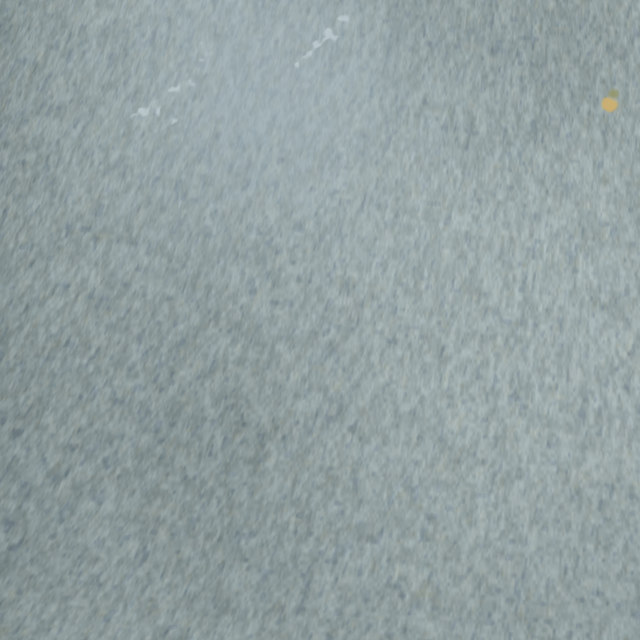
Write a three.js fragment shader that draws this texture.

```glsl
// Soft grey-green mottled surface: broad light and shade, covered in fine
// slanted fibre-like grain made of stretched value noise, with bluish flecks,
// a few broken white scuffs and one small amber spot.

varying vec2 vUv;

const vec3 BASE = vec3(0.575, 0.628, 0.630);
const vec3 FLECK_LOSS = vec3(0.055, 0.048, 0.030);
const vec3 WARM_SHIFT = vec3(0.014, 0.005, -0.012);
const vec3 SCUFF = vec3(0.76, 0.81, 0.83);
const vec3 AMBER = vec3(0.80, 0.69, 0.44);
const vec3 OLIVE = vec3(0.58, 0.58, 0.38);

float hash(vec2 p) {
  vec3 q = fract(p.xyx * 0.1031);
  q += dot(q, q.yzx + 33.33);
  return fract((q.x + q.y) * q.z);
}

float noise(vec2 p) {
  vec2 cell = floor(p);
  vec2 f = fract(p);
  f = f * f * (3.0 - 2.0 * f);
  float low = mix(hash(cell), hash(cell + vec2(1.0, 0.0)), f.x);
  float high = mix(hash(cell + vec2(0.0, 1.0)), hash(cell + 1.0), f.x);
  return mix(low, high, f.y);
}

float glow(vec2 p, vec2 center, float radius) {
  vec2 d = (p - center) / radius;
  return exp(-dot(d, d));
}

float segmentDistance(vec2 p, vec2 a, vec2 b) {
  vec2 along = b - a;
  float t = clamp(dot(p - a, along) / dot(along, along), 0.0, 1.0);
  return length(p - a - along * t);
}

// Fibres lean strongly at the left and stand nearly upright at the right.
vec2 fibreSpace(vec2 p) {
  return vec2(p.x - p.y * (0.62 - 0.5 * p.x), p.y + 0.12 * p.x);
}

// Signed grain: three octaves, the middle one strongest, each sheared further.
float fibreGrain(vec2 p) {
  float sum = 0.0;
  float weight = 0.030;
  vec2 scale = vec2(58.0, 34.0);
  for (int i = 0; i < 3; i++) {
    float octave = float(i);
    vec2 q = vec2(p.x + 0.08 * octave * p.y, p.y);
    sum += weight * (noise(q * scale + 19.7 * octave) - 0.5);
    weight = i == 0 ? 0.092 : 0.066;
    scale *= 2.1;
  }
  return sum;
}

// Large soft areas of light and shade.
float broadShade(vec2 p) {
  float shade = 0.046 * glow(p, vec2(0.42, 0.88), 0.28);
  shade += 0.042 * glow(p, vec2(0.82, 0.55), 0.40);
  shade -= 0.046 * glow(p, vec2(0.26, 0.30), 0.28);
  shade -= 0.030 * glow(p, vec2(0.82, 1.00), 0.20);
  shade -= 0.052 * exp(-p.x / 0.08);
  shade -= 0.016 * smoothstep(0.25, 0.0, p.y);
  return shade + 0.016 * (noise(p * 6.0 + 4.0) - 0.5);
}

// A worn stroke broken into chips.
float scuff(vec2 p, vec2 a, vec2 b, float width) {
  float ragged = noise(p * 105.0 + 7.0);
  float d = segmentDistance(p, a, b) + (ragged - 0.5) * width * 1.6;
  float chips = smoothstep(0.35, 0.65, noise(p * 80.0 + 31.0));
  return smoothstep(width, width * 0.25, d) * (0.2 + 0.8 * chips);
}

float scuffs(vec2 p) {
  float marks = scuff(p, vec2(0.218, 0.815), vec2(0.297, 0.875), 0.008);
  marks = max(marks, scuff(p, vec2(0.220, 0.815), vec2(0.236, 0.826), 0.014));
  marks = max(marks, scuff(p, vec2(0.245, 0.800), vec2(0.275, 0.812), 0.008));
  marks = max(marks, scuff(p, vec2(0.463, 0.900), vec2(0.518, 0.948), 0.007));
  marks = max(marks, scuff(p, vec2(0.512, 0.946), vec2(0.532, 0.962), 0.013));
  marks = max(marks, scuff(p, vec2(0.318, 0.918), vec2(0.325, 0.930), 0.010));
  return max(marks, scuff(p, vec2(0.471, 0.862), vec2(0.477, 0.866), 0.007));
}

void main() {
  vec2 fibre = fibreSpace(vUv);
  float haze = glow(vUv, vec2(0.42, 0.86), 0.24);
  float contrast = 1.0 - 0.5 * haze;

  // Shade and grain
  vec3 color = BASE + broadShade(vUv) + fibreGrain(fibre) * contrast;
  color += vec3(-0.006, 0.0, 0.014) * haze;

  // Bluish flecks and faint warm stains
  float flecks = smoothstep(0.66, 0.95, noise(fibre * vec2(118.0, 76.0) + 57.0));
  float stains = smoothstep(0.70, 0.98, noise(fibre * vec2(92.0, 66.0) + 83.0));
  color += (WARM_SHIFT * stains - FLECK_LOSS * flecks) * contrast;
  float tint = noise(fibre * vec2(80.0, 54.0) + 11.0) - 0.5;
  color += tint * vec3(0.010, 0.0, -0.012);

  // Scuffs and amber spot
  color = mix(color, SCUFF, 0.75 * scuffs(vUv));
  float wobble = 0.006 * (noise(vUv * 90.0) - 0.5);
  float olive = length(vUv - vec2(0.957, 0.853)) + wobble;
  float amber = length(vUv - vec2(0.952, 0.838)) + wobble;
  color = mix(color, OLIVE, 0.75 * smoothstep(0.012, 0.004, olive));
  color = mix(color, AMBER, 0.95 * smoothstep(0.015, 0.007, amber));

  gl_FragColor = vec4(color, 1.0);
}
```
